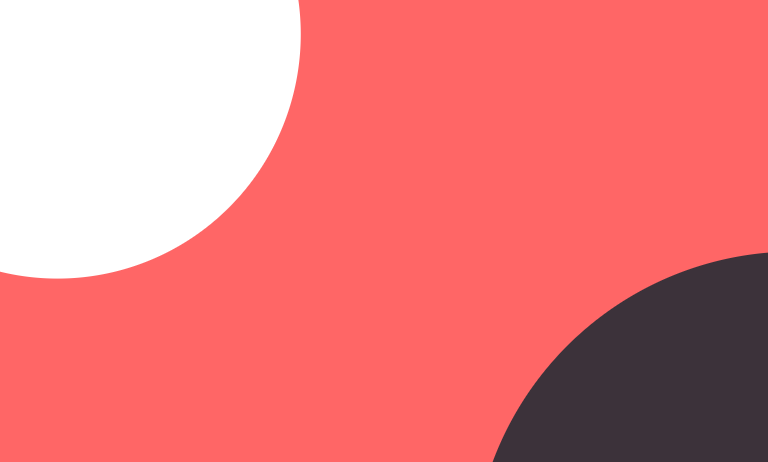
Give the GLSL for this background, as a WebGL 2 fragment shader.

```glsl
#version 300 es
precision highp float;

uniform vec2 u_resolution;
out vec4 outColor;

// Soft-edged coverage of a disc, one pixel wide at the rim
float disc(vec2 p, vec2 center, float radius) {
    float pixel = 1.0 / u_resolution.y;
    return clamp(0.5 - (length(p - center) - radius) / pixel, 0.0, 1.0);
}

void main() {
    // Canvas units: height is 1, width is 1.67
    vec2 p = gl_FragCoord.xy / u_resolution * vec2(1.67, 1.0);

    // Coral ground
    vec3 color = vec3(1.0, 0.4, 0.4);

    // White disc, upper left
    color = mix(color, vec3(1.0), disc(p, vec2(0.125, 0.926), 0.529));

    // Dark plum disc, lower right
    color = mix(color, vec3(0.235, 0.196, 0.227), disc(p, vec2(1.728, -0.2457), 0.7013));

    outColor = vec4(color, 1.0);
}
```
